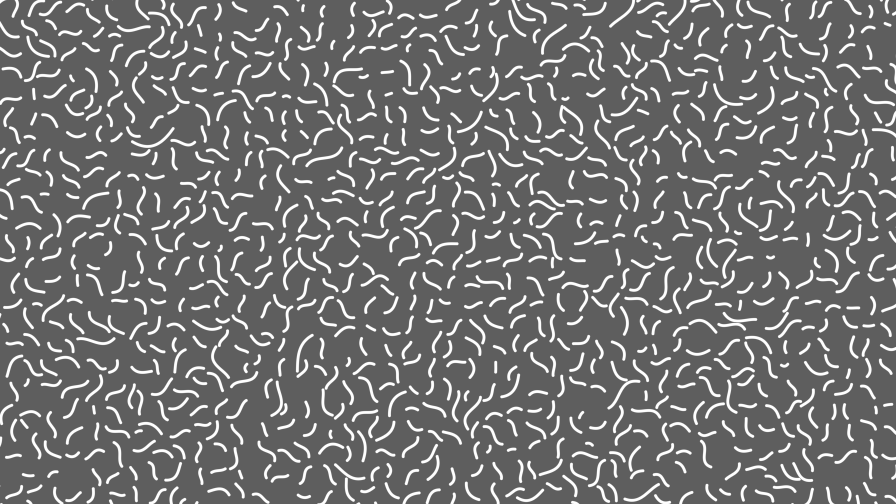
Give the GLSL for this pattern, as a Shadertoy shader.

```glsl
const vec3 GROUND = vec3(0.37);
const vec3 CHALK = vec3(0.995);
const float ROWS = 24.0;        // grid cells per canvas height
const float HALF_WIDTH = 0.068; // of a stroke, in cells
const float GAP = 0.34;         // clearance between strokes, in cells

struct Stroke {
    vec2 centre;
    vec2 dir;
    float reach; // longest arm on either side of the centre
};

vec4 hash4(vec2 p) {
    vec4 q = fract(p.xyxy * vec4(0.1031, 0.1030, 0.0973, 0.1099));
    q += dot(q, q.wzxy + 33.33);
    return fract((q.xxyz + q.yzzw) * q.zywx);
}

float cross2(vec2 a, vec2 b) {
    return a.x * b.y - a.y * b.x;
}

Stroke strokeAt(vec2 cell) {
    vec4 h = hash4(cell + 71.0);
    float angle = 3.14159 * h.z;
    vec2 centre = cell + 0.5 + 0.58 * (h.xy - 0.5);
    return Stroke(centre, vec2(cos(angle), sin(angle)), mix(0.42, 1.05, h.w));
}

// Arm lengths (backward, forward), cut short where a neighbour is in the way
vec2 armLengths(Stroke s, vec2 cell) {
    vec2 arms = vec2(s.reach);
    for (int j = -2; j <= 2; j++)
    for (int i = -2; i <= 2; i++) {
        if (i == 0 && j == 0) continue;
        Stroke other = strokeAt(cell + vec2(i, j));
        vec2 r = other.centre - s.centre;

        // Crossing lines: the one with the longer way to go stops
        float c = cross2(s.dir, other.dir);
        c = abs(c) < 0.01 ? 0.01 : c;
        float own = cross2(r, other.dir) / c;
        float theirs = abs(cross2(r, s.dir) / c);
        float room = s.reach;
        if (theirs < abs(own) && theirs < other.reach + GAP)
            room = abs(own) - GAP / max(abs(c), 0.4);
        if (own < 0.0) arms.x = min(arms.x, room);
        else arms.y = min(arms.y, room);

        // Strokes lying end to end share the space between them
        float along = dot(r, s.dir);
        if (abs(cross2(s.dir, r)) < GAP) {
            room = 0.5 * (abs(along) - GAP);
            if (along < 0.0) arms.x = min(arms.x, room);
            else arms.y = min(arms.y, room);
        }
    }
    return arms;
}

// Height and slope of arc * (0.5 - u^2) + wave * u * (1 - u^2)
vec2 curve(float u, float arc, float wave) {
    return vec2(arc * (0.5 - u * u) + wave * u * (1.0 - u * u),
                wave * (1.0 - 3.0 * u * u) - 2.0 * arc * u);
}

// Distance to the curve over u in -1..1
float curveDistance(vec2 q, float arc, float wave) {
    float u = clamp(q.x, -1.0, 1.0);
    for (int k = 0; k < 6; k++) {
        vec2 f = curve(u, arc, wave);
        u -= (u - q.x + (f.x - q.y) * f.y) / (1.0 + f.y * f.y);
        u = clamp(u, -1.0, 1.0);
    }
    return length(vec2(u, curve(u, arc, wave).x) - q);
}

float strokeDistance(vec2 p, vec2 cell) {
    Stroke s = strokeAt(cell);
    vec2 r = p - s.centre;
    vec2 q = vec2(dot(r, s.dir), cross2(s.dir, r));
    if (abs(q.x) > s.reach + 0.2 || abs(q.y) > 0.6) return 1.0;

    // Arms may be negative, which shifts the stroke off its centre
    vec2 arms = armLengths(s, cell);
    float halfLength = 0.5 * (arms.x + arms.y);
    if (halfLength < 0.12) return 1.0;
    q.x -= 0.5 * (arms.y - arms.x);

    // Blend between a plain arc and an S-shaped wave; short ones only arc
    vec4 h = hash4(cell + 313.0);
    float blend = 6.28318 * h.x;
    float bend = mix(0.6, 1.0, h.y);
    float arc = 0.5 * bend * cos(blend);
    float wave = 0.56 * bend * sin(blend) * smoothstep(0.2, 0.5, halfLength);
    return halfLength * curveDistance(q / halfLength, arc, wave);
}

void mainImage(out vec4 fragColor, in vec2 fragCoord) {
    float pixel = ROWS / iResolution.y;
    vec2 p = fragCoord * pixel;
    vec2 home = floor(p);

    float d = 1.0;
    for (int j = -1; j <= 1; j++)
    for (int i = -1; i <= 1; i++)
        d = min(d, strokeDistance(p, home + vec2(i, j)));

    float ink = 1.0 - smoothstep(-0.7, 0.7, (d - HALF_WIDTH) / pixel);
    fragColor = vec4(mix(GROUND, CHALK, ink), 1.0);
}
```
